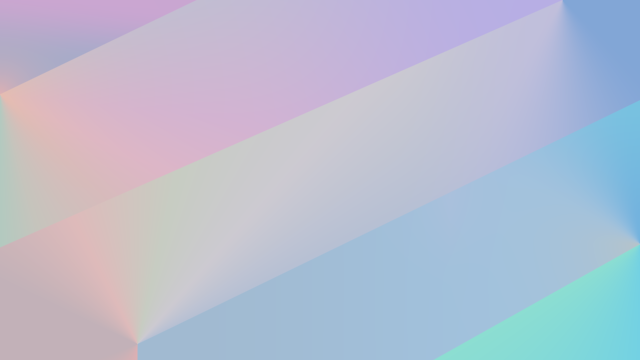
A Shadertoy shader for this background:

```glsl
// Slanted pastel bands, each shaded by soft conic fans around the band corners.

// Band corners, in units of canvas height
const vec2 PIVOT_LEFT   = vec2(0.0, 0.738);
const vec2 PIVOT_TOP    = vec2(1.5625, 1.0);
const vec2 PIVOT_BOTTOM = vec2(0.382, 0.044);
const vec2 PIVOT_RIGHT  = vec2(1.778, 0.322);
const vec2 EDGE1_END    = vec2(0.546, 1.0);
const vec2 EDGE2_START  = vec2(0.0, 0.3125);
const vec2 EDGE3_END    = vec2(1.778, 0.722);
const vec2 EDGE4_START  = vec2(1.204, 0.0);

const vec3 MAUVE      = vec3(0.79, 0.65, 0.82);
const vec3 SLATE      = vec3(0.64, 0.67, 0.79);
const vec3 CORAL      = vec3(0.87, 0.69, 0.70);
const vec3 PEACH      = vec3(0.90, 0.74, 0.69);
const vec3 SAGE       = vec3(0.70, 0.79, 0.75);
const vec3 SAND       = vec3(0.77, 0.77, 0.74);
const vec3 ROSE       = vec3(0.83, 0.73, 0.74);
const vec3 PINK       = vec3(0.86, 0.71, 0.79);
const vec3 ORCHID     = vec3(0.82, 0.70, 0.83);
const vec3 LILAC      = vec3(0.75, 0.74, 0.83);
const vec3 VIOLET     = vec3(0.71, 0.68, 0.90);
const vec3 MIST       = vec3(0.71, 0.75, 0.83);
const vec3 PEARL      = vec3(0.80, 0.79, 0.82);
const vec3 OLIVE      = vec3(0.78, 0.80, 0.76);
const vec3 BLUSH      = vec3(0.87, 0.73, 0.73);
const vec3 DUSK       = vec3(0.76, 0.695, 0.72);
const vec3 LAVENDER   = vec3(0.75, 0.74, 0.87);
const vec3 CORNFLOWER = vec3(0.51, 0.65, 0.84);
const vec3 STEEL      = vec3(0.63, 0.73, 0.82);
const vec3 SKY        = vec3(0.63, 0.76, 0.87);
const vec3 AZURE      = vec3(0.45, 0.70, 0.87);
const vec3 CYAN       = vec3(0.47, 0.76, 0.88);
const vec3 MINT       = vec3(0.55, 0.87, 0.82);
const vec3 AQUA       = vec3(0.45, 0.82, 0.89);

// Linear step, clamped
float ramp(float a, float b, float t) {
    return clamp((t - a) / (b - a), 0.0, 1.0);
}

// Direction from pivot to p, in degrees counted from the given start angle
float fanAngle(vec2 p, vec2 pivot, float start) {
    vec2 d = p - pivot;
    return start + mod(degrees(atan(d.y, d.x + 1e-5)) - start, 360.0);
}

// Antialiased mask of the side above the line from a to b
float above(vec2 p, vec2 a, vec2 b) {
    vec2 dir = normalize(b - a);
    float dist = dir.x * (p.y - a.y) - dir.y * (p.x - a.x);
    float soft = 0.8 / iResolution.y;
    return smoothstep(-soft, soft, dist);
}

vec3 cornerBand(vec2 p) {
    vec3 c = mix(SLATE, MAUVE, smoothstep(0.84, 1.02, p.y + 0.1 * p.x));
    return mix(c, CORAL, exp(-12.0 * distance(p, PIVOT_LEFT)));
}

vec3 orchidBand(vec2 p) {
    float a = fanAngle(p, PIVOT_LEFT, -180.0);
    vec3 c = mix(SAGE, SAND, ramp(-90.0, -75.0, a));
    c = mix(c, ROSE, ramp(-75.0, -45.0, a));
    c = mix(c, PINK, ramp(-45.0, -25.0, a));
    c = mix(c, ORCHID, ramp(-25.0, -6.0, a));
    c = mix(c, LILAC, ramp(-6.0, 24.0, a));
    c = mix(c, VIOLET, 0.9 * smoothstep(0.6, 1.5, p.x + 0.25 * (p.y - 0.8)));
    float glow = exp(-4.5 * distance(p, PIVOT_LEFT)) * smoothstep(-85.0, -35.0, a);
    return mix(c, PEACH, glow);
}

vec3 pearlBand(vec2 p) {
    float a = fanAngle(p, PIVOT_BOTTOM, 0.0);
    vec3 c = mix(MIST, PEARL, ramp(25.0, 48.0, a));
    c = mix(c, OLIVE, ramp(48.0, 77.0, a));
    c = mix(c, BLUSH, ramp(77.0, 117.0, a));
    c = mix(c, DUSK, ramp(117.0, 155.0, a));
    c = mix(c, CORAL, ramp(200.0, 270.0, a));
    c = mix(c, LAVENDER, 0.8 * smoothstep(1.1, 1.55, p.x));
    float b = fanAngle(p, PIVOT_TOP, -270.0);
    return mix(c, CORNFLOWER, smoothstep(-125.0, -40.0, b));
}

vec3 blueBand(vec2 p) {
    float a = fanAngle(p, PIVOT_RIGHT, 0.0);
    vec3 c = mix(STEEL, SKY, smoothstep(0.5, 1.5, p.x));
    float rim = exp(-12.0 * abs(p.x - 1.25)) * smoothstep(0.2, 0.5, p.y);
    c = mix(c, LAVENDER, 0.3 * rim);
    c = mix(c, mix(AZURE, CYAN, ramp(0.4, 0.7, p.y)), smoothstep(155.0, 90.0, a));
    float glow = exp(-6.0 * distance(p, PIVOT_RIGHT)) * smoothstep(125.0, 180.0, a);
    return mix(c, SAND, 0.6 * glow);
}

vec3 aquaBand(vec2 p) {
    return mix(MINT, AQUA, ramp(209.0, 270.0, fanAngle(p, PIVOT_RIGHT, 0.0)));
}

void mainImage(out vec4 fragColor, in vec2 fragCoord) {
    // Keep the layout's 16:9 proportions on any canvas
    vec2 p = fragCoord / iResolution.xy * vec2(16.0 / 9.0, 1.0);

    // Stack the bands from the lower right to the upper left
    float soft = 1.0 / iResolution.y;
    float leftOfFan = smoothstep(soft, -soft, p.x - PIVOT_BOTTOM.x);
    vec3 c = mix(aquaBand(p), blueBand(p), above(p, EDGE4_START, PIVOT_RIGHT));
    c = mix(c, pearlBand(p), max(leftOfFan, above(p, PIVOT_BOTTOM, EDGE3_END)));
    c = mix(c, orchidBand(p), above(p, EDGE2_START, PIVOT_TOP));
    c = mix(c, cornerBand(p), above(p, PIVOT_LEFT, EDGE1_END));
    fragColor = vec4(c, 1.0);
}
```
